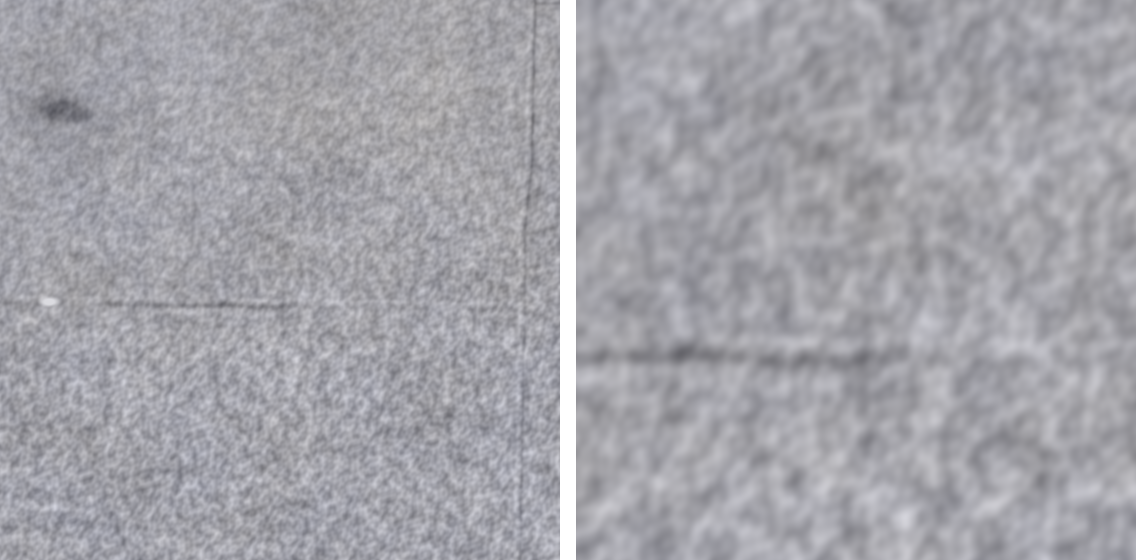
Left, the full canvas; right, a detail of the centre.
A WebGL 1 fragment shader for this texture:

```glsl
precision highp float;
uniform vec2 u_resolution;

const vec3 STONE = vec3(0.634, 0.635, 0.666);
const vec3 WARM_TINT = vec3(0.010, 0.004, -0.014);
const vec3 CHIP_COLOR = vec3(0.86, 0.86, 0.88);
const float GRAIN_SMOOTH = 0.15;    // contrast in the worn upper left
const float GRAIN_ROUGH = 0.245;    // contrast in the coarse lower part
const float GRAIN_LEAN = 1.05;      // grain direction in radians
const float GRAIN_STRETCH = 0.78;
const float MOTTLE = 0.045;
const float JOINT_Y = 0.459;
const float JOINT_SLOPE = -0.013;
const float JOINT_WIDTH = 0.0055;
const float JOINT_DEPTH = 0.125;
const float SEAM_WIDTH = 0.0036;
const float SEAM_DEPTH = 0.105;
const float LIP_LIGHT = 0.04;
const float STAIN_DEPTH = 0.20;

float hash(vec2 p) {
  vec3 q = fract(p.xyx * 0.1031);
  q += dot(q, q.yzx + 33.33);
  return fract((q.x + q.y) * q.z);
}

float cornerSlope(vec2 cell, vec2 offset) {
  float angle = 6.28318 * hash(cell);
  return dot(vec2(cos(angle), sin(angle)), offset);
}

// Gradient noise, roughly -0.6 to 0.6
float noise(vec2 p) {
  vec2 i = floor(p), f = fract(p);
  vec2 w = f * f * f * (f * (f * 6.0 - 15.0) + 10.0);
  vec2 e = vec2(1.0, 0.0);
  return mix(mix(cornerSlope(i, f), cornerSlope(i + e, f - e), w.x),
             mix(cornerSlope(i + e.yx, f - e.yx), cornerSlope(i + e.xx, f - e.xx), w.x), w.y);
}

vec2 rotate(vec2 p, float angle) {
  float c = cos(angle), s = sin(angle);
  return vec2(c * p.x + s * p.y, c * p.y - s * p.x);
}

float bell(float d, float width) {
  d /= width;
  return exp(-d * d);
}

float spot(vec2 p, vec2 center, vec2 radius) {
  vec2 d = (p - center) / radius;
  return exp(-dot(d, d));
}

// Three octaves of leaning grain
float grain(vec2 p) {
  vec2 q = rotate(p, GRAIN_LEAN) * vec2(GRAIN_STRETCH, 1.0);
  float sum = 0.0, frequency = 30.0;
  for (int k = 0; k < 3; k++) {
    float weight = k == 0 ? 0.32 : (k == 1 ? 0.68 : 0.55);
    sum += weight * noise(q * frequency + 17.3 * float(k + 1));
    q = rotate(q, 0.35);
    frequency *= 2.0;
  }
  return sum;
}

// Horizontal joint, deepest left of the middle, fading to a pale line
float jointShade(vec2 p) {
  float d = p.y - JOINT_Y - JOINT_SLOPE * p.x - 0.004 * noise(vec2(p.x * 14.0, 3.0));
  float reach = 1.0 - smoothstep(0.92, 0.94, p.x);
  float strength = 0.22 + 0.78 * smoothstep(0.14, 0.30, p.x) * (1.0 - smoothstep(0.42, 0.64, p.x));
  strength += 0.35 * bell(p.x - 0.03, 0.06);
  strength *= 0.9 + 0.7 * noise(vec2(p.x * 22.0, 8.0));
  float lip = LIP_LIGHT * bell(d - 0.011, 0.004) * (0.7 + noise(vec2(p.x * 18.0, 5.0)));
  return reach * (lip - JOINT_DEPTH * strength * bell(d, JOINT_WIDTH));
}

// Vertical seam that leans right toward the top, with a small corner joint
float seamShade(vec2 p) {
  float x = 0.929 + 0.017 * p.y + 0.009 * smoothstep(0.60, 0.72, p.y);
  float d = p.x - x - 0.004 * noise(vec2(p.y * 13.0, 21.0));
  float strength = 0.75 + 0.25 * smoothstep(0.6, 0.75, p.y) + 0.6 * noise(vec2(p.y * 20.0, 31.0));
  float shade = LIP_LIGHT * bell(d + 0.009, 0.004) - SEAM_DEPTH * strength * bell(d, SEAM_WIDTH);
  shade -= 0.09 * spot(p, vec2(0.961, 0.656), vec2(0.011, 0.010));
  shade -= 0.09 * smoothstep(-0.003, 0.003, d) * bell(p.y - 0.994, 0.004);
  return shade;
}

float stainShade(vec2 p) {
  vec2 q = p + 0.010 * vec2(noise(p * 40.0), noise(p * 40.0 + 9.0));
  float body = spot(q, vec2(0.095, 0.804), vec2(0.034, 0.023));
  float tail = spot(q, vec2(0.142, 0.797), vec2(0.016, 0.017));
  float halo = spot(q, vec2(0.105, 0.790), vec2(0.085, 0.070));
  return -STAIN_DEPTH * min(body + 0.75 * tail, 1.1) - 0.025 * halo;
}

void main() {
  vec2 p = gl_FragCoord.xy / u_resolution;

  // Grain grows coarser downward and to the right
  float rough = smoothstep(0.15, 0.95, 1.0 - p.y + 0.25 * p.x + 0.2 * noise(p * 5.0));
  float shade = grain(p) * mix(GRAIN_SMOOTH, GRAIN_ROUGH, rough);
  shade += MOTTLE * (noise(p * 4.5 + 40.0) + 0.8 * noise(p * 11.0 + 60.0));
  shade += jointShade(p) + seamShade(p) + stainShade(p);

  // Warm and cool drift over the slab
  float warmth = spot(p, vec2(0.72, 0.85), vec2(0.35, 0.40)) + 0.5 * spot(p, vec2(0.2, 0.47), vec2(0.3, 0.1));
  warmth += 0.9 * noise(p * 7.0 + 80.0) + 0.6 * noise(p * 34.0 + 90.0);
  vec3 color = STONE + shade + WARM_TINT * warmth;

  // Pale chip lying on the joint
  float chip = spot(p, vec2(0.088, 0.461), vec2(0.018, 0.009));
  color = mix(color, CHIP_COLOR, smoothstep(0.15, 0.85, chip));
  gl_FragColor = vec4(clamp(color, 0.0, 1.0), 1.0);
}
```
